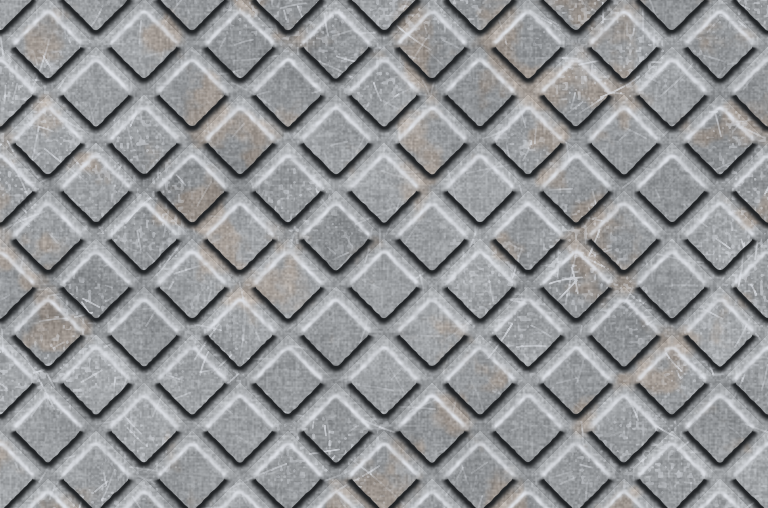
Write a WebGL 2 fragment shader that draws this texture.

```glsl
#version 300 es
precision highp float;
// Worn steel tread plate: raised rounded diamonds, lit from above, with scratches and grime.

uniform vec2 u_resolution;
out vec4 fragColor;

const float REPEATS = 8.0;        // diamonds across the canvas
const float HALF_SIDE = 0.352;    // half side of a diamond on the rotated lattice
const float CORNER = 0.06;
const vec3 STEEL = vec3(0.580, 0.592, 0.604);
const vec3 SHADOW = vec3(0.115, 0.125, 0.135);
const vec3 GLINT = vec3(0.86, 0.87, 0.89);
const vec3 RUST = vec3(0.66, 0.58, 0.51);

float hash(vec2 p) {
  vec3 h = fract(vec3(p.xyx) * 0.1031);
  h += dot(h, h.yzx + 33.33);
  return fract((h.x + h.y) * h.z);
}

float noise(vec2 p) {
  vec2 i = floor(p), f = fract(p);
  f = f * f * (3.0 - 2.0 * f);
  return mix(mix(hash(i), hash(i + vec2(1, 0)), f.x),
             mix(hash(i + vec2(0, 1)), hash(i + vec2(1, 1)), f.x), f.y);
}

float fbm(vec2 p) {
  float sum = 0.0, weight = 0.5;
  for (int i = 0; i < 4; i++) {
    sum += weight * noise(p);
    p = p * 2.03 + 17.0;
    weight *= 0.5;
  }
  return sum / 0.9375;
}

vec2 rotate(vec2 p, float angle) {
  float c = cos(angle), s = sin(angle);
  return vec2(c * p.x - s * p.y, s * p.x + c * p.y);
}

// Signed distance to a rounded square; the outward normal is returned in n.
float roundedSquare(vec2 p, float halfSide, float radius, out vec2 n) {
  vec2 a = abs(p) - halfSide + radius;
  vec2 outer = max(a, 0.0);
  float len = length(outer);
  n = sign(p) * outer / max(len, 1e-4);
  return len + min(max(a.x, a.y), 0.0) - radius;
}

// One short random scratch in each cell of a grid.
float scratchLayer(vec2 p, float seed, float width, float pixel) {
  vec2 id = floor(p) + seed * 31.0;
  vec2 center = 0.35 + 0.3 * vec2(hash(id + 1.7), hash(id + 5.3));
  vec2 q = rotate(fract(p) - center, 6.283 * hash(id + 9.1));
  q.y += 0.5 * (hash(id + 2.9) - 0.5) * q.x * q.x;
  float halfLength = mix(0.08, 0.33, hash(id + 7.7));
  float d = length(vec2(max(abs(q.x) - halfLength, 0.0), q.y));
  float strength = smoothstep(0.25, 1.0, hash(id + 4.4));
  return strength * (1.0 - smoothstep(width, width + pixel, d));
}

float scratches(vec2 p, float pixel) {
  float sum = 0.0;
  for (int i = 0; i < 7; i++) {
    float k = float(i), scale = 0.9 + 0.25 * k;
    vec2 q = rotate(p, 0.9 * k) * scale + 3.7 * k;
    sum += scratchLayer(q, k, 0.004 * scale, pixel * scale);
  }
  return sum;
}

void main() {
  // Cell units measured from the top left, then turned to the diagonal lattice.
  vec2 p = (gl_FragCoord.xy - vec2(0.0, u_resolution.y)) / u_resolution.x * REPEATS;
  float pixel = REPEATS / u_resolution.x;
  vec2 c = p - vec2(0.5, -0.48);
  vec2 lattice = vec2(c.x + c.y, c.y - c.x);
  vec2 id = floor(lattice + 0.5);
  vec2 n;
  float d = roundedSquare(lattice - id, HALF_SIDE, CORNER, n);
  d += 0.014 * (noise(p * 22.0) - 0.5);
  float facing = clamp(dot(n, vec2(1.0)), -1.0, 1.0);
  float outside = smoothstep(-pixel, pixel, d);

  // Wear: clouds, fine grain, brushed weave and patches.
  float cloud = fbm(p * 1.6 + 8.0) - 0.5;
  float grain = noise(p * 46.0) - 0.5;
  float weave = noise(p * vec2(7.0, 55.0)) + noise(p * vec2(55.0, 7.0)) - 1.0;
  float patches = smoothstep(0.42, 0.72, fbm(p * 1.3 + 41.0));
  float speckle = smoothstep(0.62, 0.85, noise(p * 30.0 + 11.0));

  // Plate faces and the groove floor.
  float tone = 0.14 * cloud + 0.11 * grain + 0.06 * weave;
  tone += (1.0 - outside) * 0.05 * (hash(id + 60.0) - 0.5);
  tone += outside * 0.09 * max(facing, 0.0) - outside * 0.015;
  vec3 color = STEEL + tone;

  // Rust tint, scratches and scuffs.
  float rust = smoothstep(0.55, 0.75, fbm(p * 2.3 + 90.0));
  color = mix(color, RUST + tone, 0.45 * rust);
  float marks = scratches(p, pixel) * (0.25 + 0.45 * patches) * (0.5 + noise(p * 16.0));
  marks += speckle * (0.12 + 0.35 * patches);
  color = mix(color, GLINT, clamp(marks, 0.0, 0.75));

  // Bright upper rims and dark lower edges.
  float rim = exp(-pow((d - 0.025) / 0.038, 2.0)) * max(facing, 0.0);
  color = mix(color, GLINT, rim * (0.6 + 0.6 * noise(p * 18.0 + 5.0)) * 0.9);
  float shade = outside * (1.0 - smoothstep(0.025, 0.125, d)) * smoothstep(0.0, 0.6, -facing);
  color = mix(color, SHADOW, shade * 0.97);

  fragColor = vec4(clamp(color, 0.0, 1.0), 1.0);
}
```
